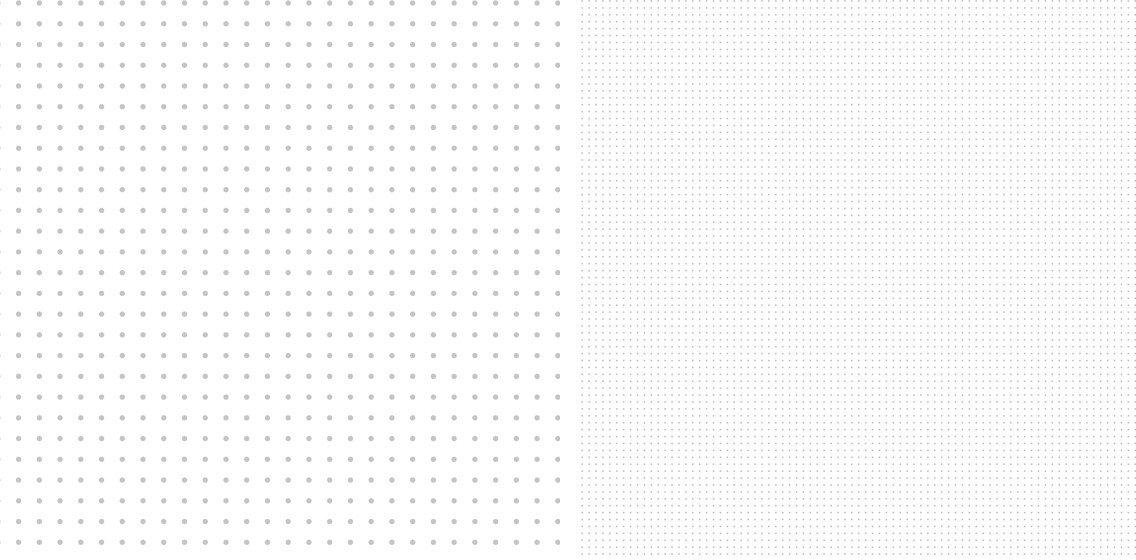
Left, the tile; right, the same tile 3 across and 3 down.
Reproduce this pattern procedurally as a WebGL 2 fragment shader.

```glsl
#version 300 es
precision highp float;
// Square grid of small grey dots on white paper, tiling seamlessly.

uniform vec2 u_resolution;
out vec4 fragColor;

const vec3 PAPER = vec3(1.0);
const vec3 DOT_GREY = vec3(0.77);
const float REPEATS = 27.0;                  // dots across and down
const vec2 DOT_CENTER = vec2(0.896, 0.854);  // position within a cell
const float DOT_RADIUS = 0.128;              // in cell units

// Signed distance to the nearest dot of a unit grid.
float dotGridDistance(vec2 cell, vec2 center, float radius) {
    vec2 offset = fract(cell - center + 0.5) - 0.5;
    return length(offset) - radius;
}

// Coverage of a shape, blended over one pixel at its edge.
float coverage(float dist, float pixel) {
    return clamp(0.5 - dist / pixel, 0.0, 1.0);
}

void main() {
    vec2 cell = gl_FragCoord.xy / u_resolution * REPEATS;
    float pixel = REPEATS / min(u_resolution.x, u_resolution.y);

    float dist = dotGridDistance(cell, DOT_CENTER, DOT_RADIUS);
    vec3 color = mix(PAPER, DOT_GREY, coverage(dist, pixel));
    fragColor = vec4(color, 1.0);
}
```
